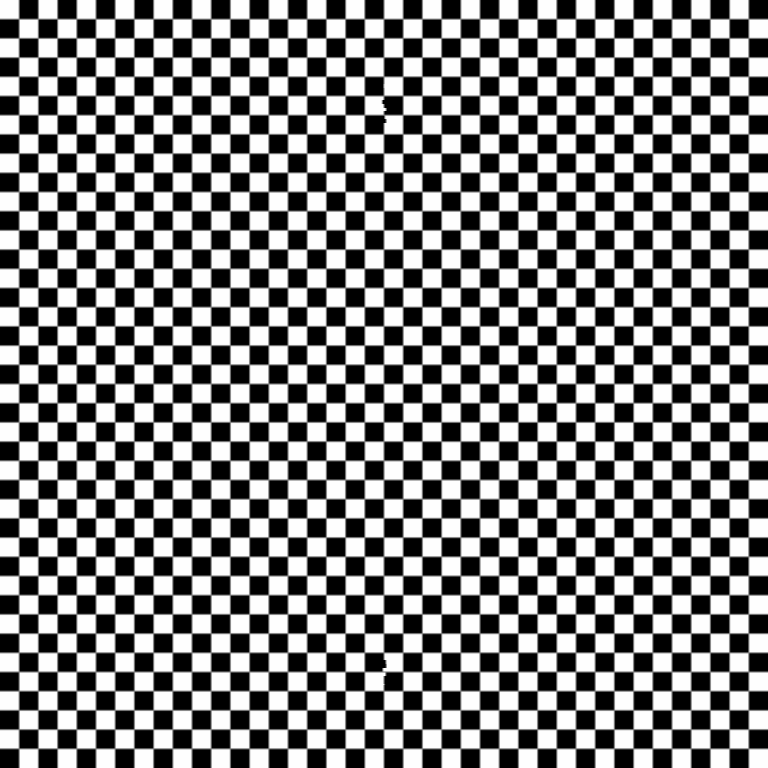
Reproduce this pattern procedurally as a Shadertoy shader.

```glsl
// Black and white checkerboard, 40 cells each way, with a black cell at lower left.
// Two soft square waves, one per axis, are multiplied to give the alternating cells;
// a few tiny hashed nicks roughen the vertical seam in the middle.

const float CELLS = 40.0;                 // cells across and down
const float EDGE_SOFTNESS = 0.06;         // half width of an edge ramp, in cells
const vec3 DARK = vec3(0.0);
const vec3 LIGHT = vec3(0.995);
const vec2 NICK_BAND = vec2(13.6, 15.7);  // worn stretch, cells from the middle row
const float NICK_DEPTH = 0.12;            // largest nick, in cells
const float NICK_GRAIN = 5.0;             // possible nicks per cell of height
const float NICK_CHANCE = 0.3;

// Hash without sine: one float in, one float in 0..1 out
float hash11(float p) {
    p = fract(p * 0.1031);
    p *= p + 33.33;
    p *= p + p;
    return fract(p);
}

// Signed distance to the nearest cell edge, positive in even cells
vec2 edgeDistance(vec2 p) {
    return 0.5 - abs(mod(p + 0.5, 2.0) - 1.0);
}

// Sideways shift of the middle seam at the given height
float seamNick(vec2 p) {
    float middle = 0.5 * CELLS;
    float height = abs(p.y - middle);
    float inBand = step(NICK_BAND.x, height) * step(height, NICK_BAND.y);
    float nearSeam = 1.0 - step(0.4, abs(p.x - middle));
    float grain = floor(p.y * NICK_GRAIN);
    float chosen = step(hash11(grain + 17.0), NICK_CHANCE);
    return inBand * nearSeam * chosen * NICK_DEPTH * (2.0 * hash11(grain + 71.0) - 1.0);
}

void mainImage(out vec4 fragColor, in vec2 fragCoord) {
    vec2 p = fragCoord / iResolution.xy * CELLS;
    vec2 pixel = CELLS / iResolution.xy;
    vec2 ramp = max(vec2(EDGE_SOFTNESS), 0.5 * pixel);

    // Wear on the seam; clamping keeps the outer border crisp
    p.x += seamNick(p);
    p = clamp(p, ramp, CELLS - ramp);

    // Soft square waves: equal signs make a dark cell
    vec2 wave = clamp(edgeDistance(p) / ramp, -1.0, 1.0);
    float darkness = 0.5 + 0.5 * wave.x * wave.y;

    fragColor = vec4(mix(LIGHT, DARK, darkness), 1.0);
}
```
